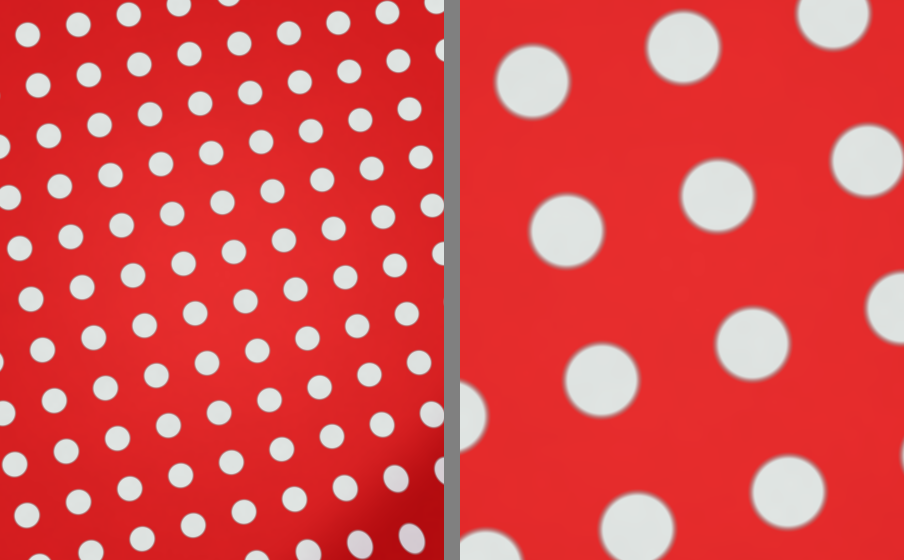
Left, the full canvas; right, a detail of the centre.
Write a Shadertoy shader that draws this pattern.

```glsl
// Tilted grid of pale dots on red paper, lit from the middle, one corner curling up.
// Canvas points go through a smooth warp into dot-grid coordinates, where each unit
// cell holds one disc; shading and a faint mottling are laid over that.

#define SCALE 7.68                        // sheet units per canvas height
#define DOT_RADIUS 0.241                  // in cells
#define EDGE_SOFT 0.028                   // blur of the dot edge, in cells
#define RIM_DARK 0.13                     // dimming along the dot edge
#define CURL_START 3.5                    // diagonal where the corner lifts
#define CURL_AMOUNT 0.053
#define GRAIN 0.025
#define RED_LIT vec3(0.905, 0.178, 0.178)
#define RED_EDGE vec3(0.820, 0.105, 0.115)
#define RED_SHADOW vec3(0.700, 0.045, 0.060)
#define DOT_WHITE vec3(0.872, 0.890, 0.882)
#define DOT_SHADOW vec3(0.835, 0.800, 0.825)

float hash(vec2 p) {
    vec3 h = fract(vec3(p.xyx) * 0.1031);
    h += dot(h, h.yzx + 33.33);
    return fract((h.x + h.y) * h.z);
}

float valueNoise(vec2 p) {
    vec2 cell = floor(p), f = fract(p);
    f = f * f * (3.0 - 2.0 * f);
    return mix(mix(hash(cell), hash(cell + vec2(1, 0)), f.x),
               mix(hash(cell + vec2(0, 1)), hash(cell + vec2(1, 1)), f.x), f.y);
}

// Sheet position (y down, centre at zero) to dot-grid coordinates; dots sit on integers
vec2 dotGrid(vec2 p) {
    vec2 grid = vec2(2.651, 5.484)
              + vec2(1.374, 0.330) * p.x + vec2(-0.323, 1.395) * p.y;
    // gentle perspective and bend of the paper
    grid += vec2(0.004, 0.003) * p.x * p.x
          + vec2(-0.008, 0.011) * p.x * p.y
          - 0.003 * p.y * p.y;
    // lifted lower-right corner stretches the rows
    float lift = max(p.x + p.y - CURL_START, 0.0);
    grid.y -= CURL_AMOUNT * lift * lift;
    return grid;
}

void mainImage(out vec4 fragColor, in vec2 fragCoord) {
    vec2 sheet = (fragCoord - 0.5 * iResolution.xy) / iResolution.y * SCALE;
    sheet.y = -sheet.y;

    // Dots
    vec2 grid = dotGrid(sheet);
    float dist = length(grid - round(grid)) - DOT_RADIUS;
    float soft = max(EDGE_SOFT, 0.8 * fwidth(grid.y));
    float dotMask = 1.0 - smoothstep(-soft, soft, dist);

    // Light from the middle, shade on the curled corner
    float glow = exp(-0.11 * dot(sheet, sheet));
    float shade = smoothstep(4.2, 5.9, sheet.x + sheet.y);
    vec3 paper = mix(mix(RED_EDGE, RED_LIT, glow), RED_SHADOW, shade);
    vec3 ink = mix(DOT_WHITE, DOT_SHADOW, shade);

    // Blend with a dim rim
    vec3 color = mix(paper, ink, dotMask);
    color *= 1.0 - RIM_DARK * 4.0 * dotMask * (1.0 - dotMask);

    // Faint mottling
    float mottle = 0.6 * valueNoise(sheet * 3.0 + 20.0) + 0.4 * valueNoise(sheet * 14.0 + 90.0);
    color *= 1.0 + GRAIN * (mottle - 0.5);

    fragColor = vec4(color, 1.0);
}
```
